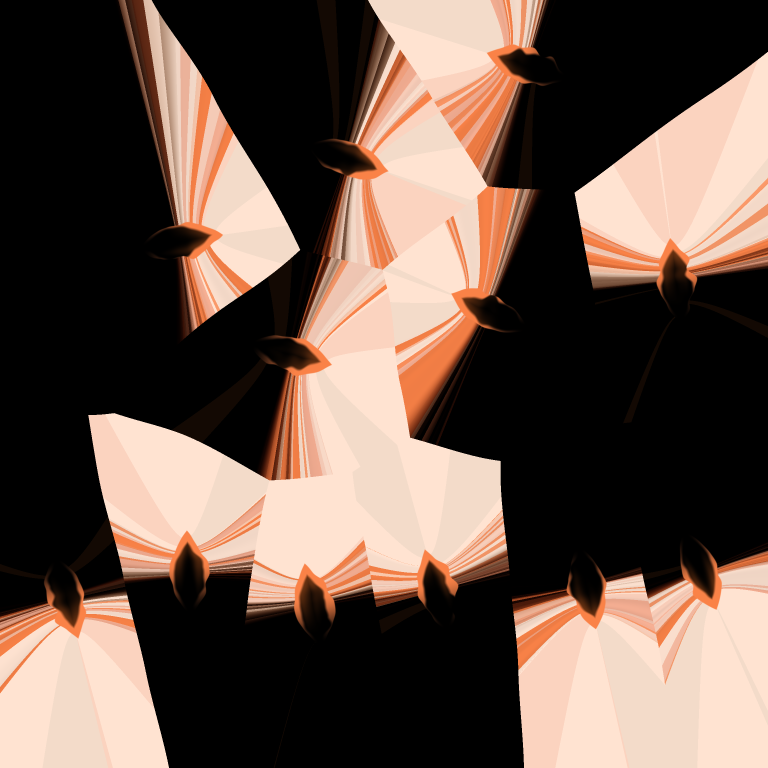
Give the GLSL for this background, as a Shadertoy shader.

```glsl
const int CELLS = 12;
const int SAMPLES = 3;
const float PI = 3.14159265;
const float LENS_LENGTH = 0.056;
const float LENS_WIDTH = 0.023;
const float FOCUS = 0.050;
const vec3 CREAM = vec3(1.0, 0.89, 0.82);
const vec3 BLUSH = vec3(0.98, 0.81, 0.73);
const vec3 PINK = vec3(0.97, 0.69, 0.58);
const vec3 ORANGE = vec3(0.98, 0.51, 0.28);
const vec3 BROWN = vec3(0.42, 0.20, 0.07);

float hash(float n) {
    n = fract(n * 0.1031);
    n *= n + 33.33;
    n *= n + n;
    return fract(n);
}

float noise(float x, float seed) {
    float i = floor(x), f = fract(x);
    return mix(hash(i + seed), hash(i + seed + 1.0), f * f * (3.0 - 2.0 * f));
}

// Cell centre in xy, heading of its bright side in z
vec3 cellPose(int index) {
    float id = float(index), k = float(index % 3);
    vec2 jitter = vec2(hash(id + 41.0), hash(id + 83.0)) - 0.5;
    float twist = hash(id + 127.0) - 0.5;
    if (index < 6) {
        vec2 centre = vec2(0.10 + 0.163 * id, 0.235) + jitter * vec2(0.04, 0.07);
        float up = step(abs(id - 2.0), 1.5);
        return vec3(centre, -1.35 + PI * up + 0.4 * twist);
    }
    float upper = step(9.0, id);
    vec2 start = mix(vec2(0.37, 0.54), vec2(0.22, 0.69), upper);
    vec2 stride = mix(vec2(0.265, 0.04), vec2(0.24, 0.11), upper);
    vec2 centre = start + stride * k + jitter * 0.04;
    float tilt = 0.35 - 0.75 * smoothstep(0.2, 0.4, centre.x)
                      - smoothstep(0.75, 0.9, centre.x);
    return vec3(centre, tilt + PI * step(upper + 0.5, k) + 0.25 * twist);
}

vec2 toLocal(vec2 p, vec3 pose) {
    float c = cos(pose.z), s = sin(pose.z);
    p -= pose.xy;
    return vec2(c * p.x + s * p.y, c * p.y - s * p.x);
}

// Distances to the two foci of a cell
vec2 focalDistances(vec2 q) {
    return vec2(length(q + vec2(FOCUS, 0.0)), length(q - vec2(FOCUS, 0.0)));
}

vec3 pickRay(float h) {
    return h < 0.36 ? ORANGE : h < 0.53 ? PINK : h < 0.68 ? BLUSH : CREAM;
}

// Bright fan, striped flank and dark fan, by angle from the bright axis
vec3 rays(float angle, float seed) {
    float bent = angle + 0.07 * sin(angle * 9.0 + seed);
    float facet = hash(floor(bent * 2.4) + seed);
    vec3 fan = mix(CREAM, facet < 0.2 ? vec3(0.94, 0.85, 0.78) : BLUSH,
                   step(facet, 0.45) * 0.8);

    vec3 stripes = pickRay(hash(floor(bent * 8.0) + seed + 31.0));
    float fine = floor(bent * 32.0) + seed;
    vec3 thin = pickRay(hash(fine + 67.0));
    stripes = mix(stripes, thin, 0.75 * step(0.68, hash(fine + 151.0)));
    stripes *= 0.93 + 0.07 * noise(bent * 18.0, seed);
    float flank = step(0.72 + 0.25 * hash(seed + 5.0), bent);
    vec3 light = mix(fan, stripes, flank);

    float streak = 0.5 * hash(floor(bent * 38.0) + seed + 211.0)
                 + 0.5 * noise(bent * 13.0, seed + 307.0);
    float limit = 1.5 + 0.22 * (hash(seed + 11.0) - 0.5);
    float shade = smoothstep(-0.12, 0.16, angle - limit + 0.28 * (streak - 0.5));
    vec3 col = light * pow(vec3(1.0 - shade), vec3(1.0, 1.35, 1.65));

    // Faint facets inside the dark fan
    float ember = step(0.9, hash(floor(bent * 7.0) + seed + 401.0));
    return max(col, BROWN * 0.18 * ember * step(1.7, angle) * step(angle, 2.7));
}

// Pointed lens with a ragged outline, negative inside
float lensDistance(vec2 q, float size, float seed) {
    float x = q.x / (LENS_LENGTH * size);
    float ragged = noise(x * 4.0 + 20.0, seed) - 0.5;
    float halfWidth = LENS_WIDTH * size * (1.0 - x * x) * (1.0 + 0.4 * ragged);
    return abs(q.y + 0.003 * ragged) - halfWidth;
}

vec3 addLens(vec3 col, vec2 q, float seed) {
    float along = q.x / LENS_LENGTH;
    float outer = lensDistance(q, 1.0, seed);
    float inner = lensDistance(q + vec2(0.006, 0.0), 0.84, seed + 19.0);
    vec3 rim = ORANGE * smoothstep(-0.9, 0.25, along);
    float glow = smoothstep(-0.3, 0.9, along + 0.7 * noise(q.y * 90.0 + 9.0, seed) - 0.3);
    vec3 core = BROWN * glow * smoothstep(-0.024, 0.0, inner);
    vec3 lens = mix(core, rim, smoothstep(-0.003, 0.002, inner));
    return mix(lens, col, smoothstep(-0.0008, 0.0008, outer));
}

vec3 scene(vec2 p) {
    // Slightly bent borders between the nearest cells
    vec2 bend = vec2(noise(p.y * 8.0, 503.0), noise(p.x * 8.0, 601.0)) - 0.5;
    float nearest = 1e5, id = 0.0;
    vec3 pose = vec3(0.0);
    for (int i = 0; i < CELLS; i++) {
        vec3 candidate = cellPose(i);
        vec2 d = focalDistances(toLocal(p + 0.03 * bend, candidate));
        if (d.x + d.y < nearest) {
            nearest = d.x + d.y;
            id = float(i);
            pose = candidate;
        }
    }
    vec2 q = toLocal(p, pose);
    vec2 d = focalDistances(q);
    float angle = acos(clamp((d.x - d.y) / (2.0 * FOCUS), -1.0, 1.0));
    float seed = id * 37.0 + (q.y > 0.0 ? 700.0 : 1300.0);
    return addLens(rays(angle, seed), q, id * 53.0 + 17.0);
}

void mainImage(out vec4 fragColor, in vec2 fragCoord) {
    vec3 sum = vec3(0.0);
    for (int j = 0; j < SAMPLES * SAMPLES; j++) {
        vec2 offset = (vec2(j % SAMPLES, j / SAMPLES) + 0.5) / float(SAMPLES) - 0.5;
        sum += scene((fragCoord + offset) / iResolution.xy);
    }
    fragColor = vec4(sum / float(SAMPLES * SAMPLES), 1.0);
}
```
